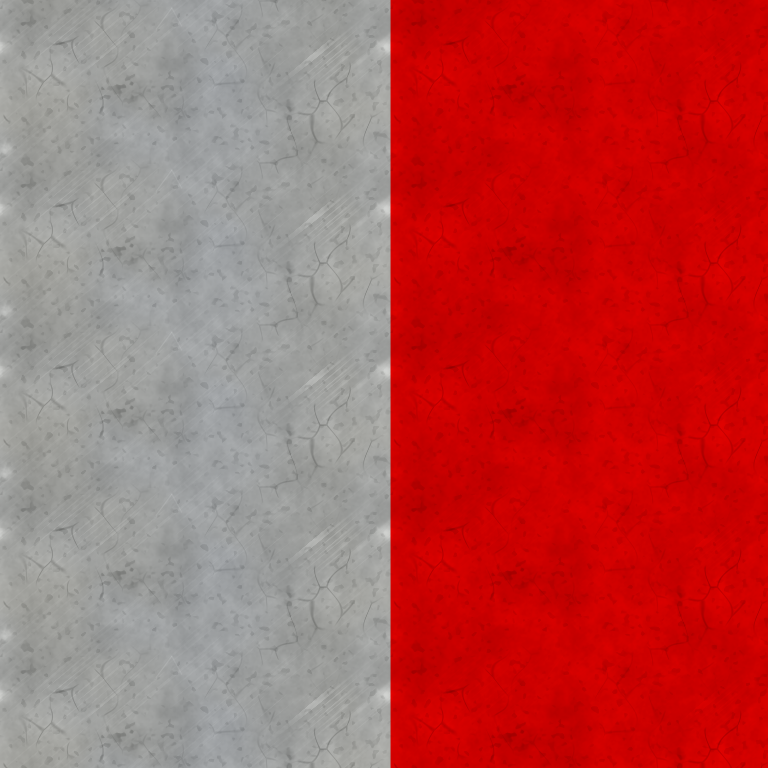
Write a Shadertoy shader that draws this background.

```glsl
const vec2 TILE = vec2(0.5085, 0.211);

vec3 hash3(vec2 p) {
    vec3 q = fract(vec3(p.xyx) * vec3(0.1031, 0.1030, 0.0973));
    q += dot(q, q.yxz + 33.33);
    return fract((q.xxy + q.yzz) * q.zyx);
}

// Tiling cellular noise: x = smooth cell value (-0.5..0.5), y = border distance
vec2 cells(vec2 p, vec2 count) {
    p *= count;
    vec2 base = floor(p), f = p - base;
    float sum = 0.0, total = 0.0, near = 9.0, second = 9.0;
    for (int j = -1; j <= 1; j++)
    for (int i = -1; i <= 1; i++) {
        vec2 o = vec2(i, j);
        vec3 h = hash3(mod(base + o, count) + count * 1.7);
        float d = length(o + h.xy - f);
        float w = exp(-5.0 * d * d);
        sum += w * h.z;
        total += w;
        second = min(second, max(near, d));
        near = min(near, d);
    }
    return vec2(sum / total - 0.5, second - near);
}

// Layered blotches, from broad stains to fine grain
float mottling(vec2 p) {
    float sum = 0.0, amp = 0.5;
    vec2 count = vec2(5.0, 2.0);
    for (int i = 0; i < 6; i++) {
        sum += amp * cells(p + 0.17 * float(i), count).x;
        amp *= 0.78;
        count *= 2.0;
    }
    return sum;
}

// Soft spot that wraps around the tile edges
float spot(vec2 t, vec2 centre, vec2 radius) {
    vec2 d = (fract(t - centre + 0.5) - 0.5) * TILE / radius;
    return exp(-dot(d, d));
}

float stroke(vec2 t, vec2 a, vec2 b) {
    vec2 p = (t - a) * TILE, ab = (b - a) * TILE;
    float d = length(p - ab * clamp(dot(p, ab) / dot(ab, ab), 0.0, 1.0));
    return smoothstep(0.0016, 0.0, d);
}

void mainImage(out vec4 fragColor, in vec2 fragCoord) {
    vec2 uv = fragCoord / iResolution.xy;
    vec2 p = vec2(uv.x, 1.0 - uv.y) / TILE;
    vec2 t = fract(p);
    float red = smoothstep(-0.5, 0.5, (uv.x - TILE.x) * iResolution.x);

    // Mottled plaster with faint vertical streaks and slow drift
    float stains = mottling(p);
    float tone = 0.13 * stains;
    tone += 0.006 * sin(t.x * 19.0 + 2.2) + 0.003 * sin(t.x * 47.0 + 1.0);
    tone += 0.012 * cells(p + 0.3, vec2(40.0, 2.0)).x;
    tone += 0.004 * sin(uv.y * 9.0 + 3.0 * sin(uv.x * 5.0));
    tone -= 0.012 * smoothstep(0.28, 0.0, abs(t.x - 0.32));
    tone += red * 0.014 * smoothstep(0.3, 0.6, t.x) * smoothstep(1.0, 0.75, t.x);

    // Broken hairline cracks, denser toward the sides
    vec2 bend = 0.012 * vec2(sin(p.y * 18.85 + 3.0 * sin(p.x * 12.57)), sin(p.x * 37.7) * 2.0);
    float crackMask = smoothstep(0.03, 0.28, cells(p + 0.61, vec2(14.0, 6.0)).x);
    crackMask *= 0.4 + 0.6 * smoothstep(0.12, 0.35, abs(t.x - 0.5));
    float crack = smoothstep(0.09, 0.0, cells(p + bend, vec2(15.0, 4.0)).y);
    tone -= 0.11 * crack * crackMask;

    // Dark pits and smudges
    float grain = cells(p, vec2(90.0, 38.0)).x;
    tone -= 0.06 * smoothstep(0.22, 0.45, grain);
    float smudge = spot(t, vec2(0.32, 0.55), vec2(0.035, 0.012))
                 + 0.6 * spot(t, vec2(0.74, 0.66), vec2(0.008, 0.022))
                 + 0.6 * spot(t, vec2(0.05, 0.12), vec2(0.016, 0.03));
    tone -= smudge * (0.015 + 0.07 * smoothstep(0.0, 0.3, grain));

    // Pale diagonal scuffs, a pair of scratches and bright chips
    float scuff = smoothstep(0.1, 0.4, cells(vec2(p.x, p.y + 2.0 * p.x), vec2(7.0, 72.0)).x);
    float scuffArea = 0.2 + spot(t, vec2(0.82, 0.34), vec2(0.05, 0.025))
                    + 0.5 * spot(t, vec2(0.24, 0.3), vec2(0.08, 0.04));
    float pale = 0.07 * scuff * scuffArea;
    pale += 0.04 * stroke(t, vec2(0.44, 0.05), vec2(0.40, 0.18));
    pale += 0.03 * stroke(t, vec2(0.44, 0.05), vec2(0.465, 0.16));
    float chips = spot(t, vec2(0.99, 0.29), vec2(0.013, 0.009))
                + spot(t, vec2(0.012, 0.92), vec2(0.01, 0.007));
    pale += chips * (0.09 + 0.2 * max(stains, 0.0));
    tone += pale * mix(1.0, 0.35, red);

    // Cool and warm tints in the grey, pure pigment in the red
    float cool = 0.008 * sin(t.x * 6.28 - 2.2) + 0.02 * cells(p + 0.4, vec2(6.0, 3.0)).x;
    vec3 concrete = vec3(0.612, 0.618, 0.612) + tone + cool * vec3(-0.4, 0.0, 1.0);
    vec3 paint = vec3(0.785 + tone * 1.15, max(tone * 0.1, 0.0), 0.0);
    fragColor = vec4(clamp(mix(concrete, paint, red), 0.0, 1.0), 1.0);
}
```
